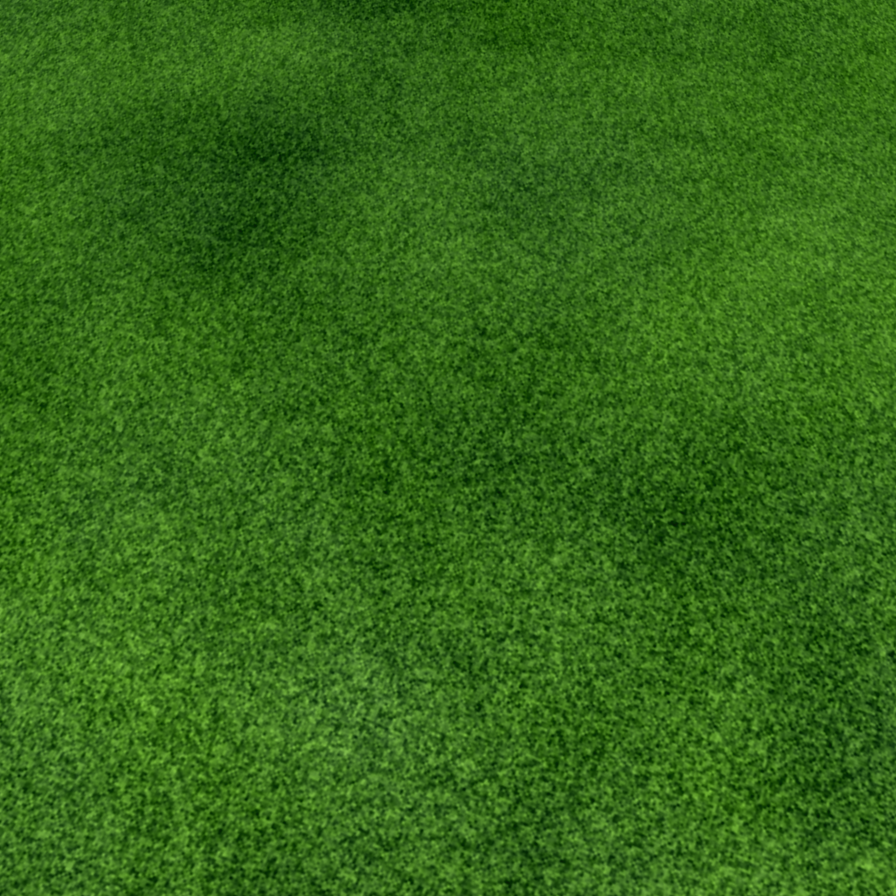
Give the GLSL for this texture, as a Shadertoy shader.

```glsl
const vec3 MID_GREEN = vec3(0.215, 0.415, 0.100);
const vec3 TONE_STEP = vec3(0.073, 0.086, 0.042);   // colour change per unit of tone
const vec3 HUE_STEP = vec3(0.004, -0.014, 0.040);   // drift towards greyer green
const float GRAIN_FREQ = 215.0;      // blades across the near edge
const float FAR_SHRINK = 0.38;       // perspective narrowing at the far edge
const float NEAR_CONTRAST = 3.2;
const float FAR_CONTRAST = 2.0;
const float CLOUD_CONTRAST = 2.3;
const float STREAK_CONTRAST = 1.9;
const float STREAK_ANGLE = 0.42;
const float TONE_OFFSET = 0.12;

// Soft patches of the lawn: centre, radius, strength
const int PATCH_COUNT = 8;
const vec4 PATCHES[PATCH_COUNT] = vec4[](
    vec4(0.27, 0.79, 0.09, -1.1), vec4(0.42, 0.96, 0.09, -0.9),
    vec4(0.47, 0.53, 0.13, -0.8), vec4(0.72, 0.36, 0.11, -0.8),
    vec4(0.97, 0.10, 0.12, -0.6), vec4(0.10, 0.10, 0.15, -0.4),
    vec4(0.40, 0.22, 0.08, 0.4), vec4(0.75, 0.66, 0.15, 0.4));

float hash(vec2 cell) {
    uvec2 k = uvec2(ivec2(cell) + 32768);
    uint h = k.x * 1664525u ^ k.y * 22695477u;
    h = (h ^ (h >> 15)) * 739982445u;
    h = (h ^ (h >> 13)) * 695872825u;
    return float((h ^ (h >> 16)) & 65535u) / 65535.0;
}

// Value noise centred on zero
float noise(vec2 p) {
    vec2 i = floor(p), f = fract(p);
    f = f * f * (3.0 - 2.0 * f);
    float low = mix(hash(i), hash(i + vec2(1, 0)), f.x);
    float high = mix(hash(i + vec2(0, 1)), hash(i + vec2(1, 1)), f.x);
    return mix(low, high, f.y) - 0.5;
}

mat2 rotation(float a) {
    return mat2(cos(a), -sin(a), sin(a), cos(a));
}

float fbm(vec2 p) {
    float sum = 0.0, amplitude = 0.5;
    for (int i = 0; i < 5; i++) {
        sum += amplitude * noise(p);
        p = rotation(0.6) * p * 2.03 + 17.3;
        amplitude *= 0.55;
    }
    return sum;
}

float patchTone(vec2 uv, float far, mat2 along) {
    vec2 warped = uv + 0.16 * vec2(fbm(uv * 6.0 + 3.0), fbm(uv * 6.0 + 41.0));
    float tone = 0.0;
    for (int i = 0; i < PATCH_COUNT; i++) {
        vec4 spot = PATCHES[i];
        vec2 d = along * (warped - spot.xy) / spot.z;
        d.x /= 1.0 + 0.8 * far;
        tone += spot.w * exp(-dot(d, d));
    }
    return tone;
}

void mainImage(out vec4 fragColor, in vec2 fragCoord) {
    vec2 uv = fragCoord / iResolution.xy;
    float far = smoothstep(0.5, 0.85, uv.y);

    // Lawn plane seen at a slant: grain shrinks with distance
    float width = 1.0 - FAR_SHRINK * uv.y;
    vec2 ground = vec2((uv.x - 0.5) / width, -log(width) / FAR_SHRINK);

    // Grass grain from two turned layers
    vec2 g = ground * GRAIN_FREQ;
    float grain = noise(rotation(0.5) * g) + noise(rotation(-0.4) * g * 1.4 + 91.0);
    float clumps = noise(rotation(1.1) * g * 0.45 + 13.0);
    float contrast = mix(NEAR_CONTRAST, FAR_CONTRAST, smoothstep(0.1, 0.95, uv.y));
    float tone = TONE_OFFSET + contrast * (grain + 0.35 * clumps);

    // Broad clouds, and slanted streaks in the distance
    mat2 along = rotation(STREAK_ANGLE * (1.0 - 0.7 * uv.x));
    vec2 s = along * uv;
    tone += CLOUD_CONTRAST * (1.0 - 0.5 * far) * fbm(uv * 6.5 + 5.0);
    tone += STREAK_CONTRAST * far * fbm(s * vec2(5.0, 19.0) + 27.0);
    tone += patchTone(uv, far, along);

    // Tone and slight hue drift to colour
    float hue = noise(g * 0.8 + 53.0) + 2.0 * fbm(uv * 5.0 + 71.0);
    vec3 color = MID_GREEN + TONE_STEP * tone + HUE_STEP * hue;
    fragColor = vec4(clamp(color, vec3(0.02, 0.10, 0.01), vec3(1.0)), 1.0);
}
```
